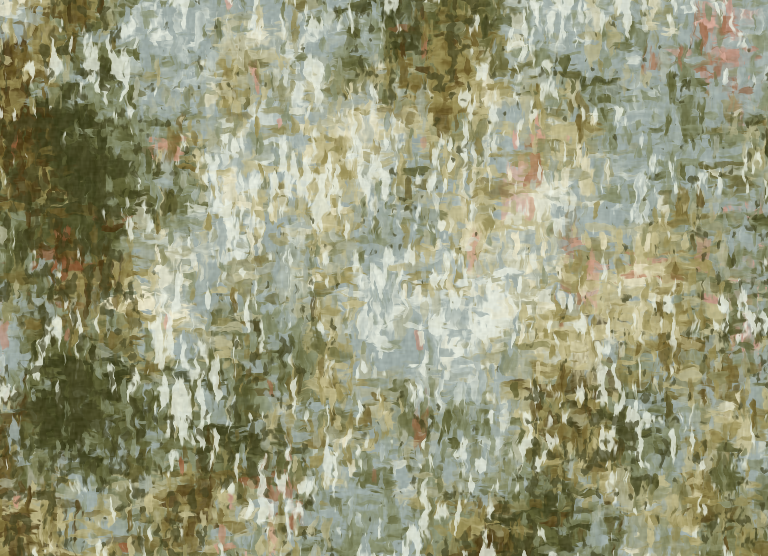
This background is drawn by a WebGL 1 fragment shader. Its source:

```glsl
precision highp float;

uniform vec2 u_resolution;

float hash(vec2 p) {
  return fract(sin(dot(p, vec2(127.1, 311.7))) * 43758.5453);
}

float noise(vec2 p) {
  vec2 cell = floor(p);
  vec2 f = fract(p);
  f = f * f * (3.0 - 2.0 * f);
  float low = mix(hash(cell), hash(cell + vec2(1.0, 0.0)), f.x);
  float high = mix(hash(cell + vec2(0.0, 1.0)), hash(cell + 1.0), f.x);
  return mix(low, high, f.y);
}

float fbm(vec2 p) {
  float sum = 0.0;
  float amplitude = 0.57;
  for (int i = 0; i < 3; i++) {
    sum += amplitude * noise(p);
    p = p * 2.03 + 17.3;
    amplitude *= 0.5;
  }
  return sum;
}

float glow(vec2 p, vec2 center, vec2 radius) {
  vec2 d = (p - center) / radius;
  return exp(-dot(d, d));
}

// Broad composition: lightness, warmth and blush across the canvas
float toneAt(vec2 p) {
  float shade = glow(p, vec2(0.12, 0.66), vec2(0.17, 0.2)) + glow(p, vec2(0.74, 0.84), vec2(0.09, 0.18))
              + glow(p, vec2(1.24, 0.8), vec2(0.12)) + glow(p, vec2(0.2, 0.3), vec2(0.11, 0.08));
  float light = glow(p, vec2(0.4, 0.48), vec2(0.17, 0.25)) + glow(p, vec2(0.65, 0.2), vec2(0.09))
              + 0.6 * glow(p, vec2(0.9, 0.42), vec2(0.22));
  return 0.54 + 0.75 * (fbm(p * vec2(7.0, 5.0) + 3.0) - 0.5) - 0.24 * shade + 0.1 * light;
}

float warmthAt(vec2 p) {
  float sun = glow(p, vec2(0.38, 0.42), vec2(0.2, 0.3)) + glow(p, vec2(0.59, 0.42), vec2(0.06, 0.25))
            + 0.8 * glow(p, vec2(1.23, 0.45), vec2(0.1, 0.2));
  float cool = glow(p, vec2(0.98, 0.65), vec2(0.2, 0.3));
  return fbm(p * vec2(6.0, 4.0) + 21.0) + 0.16 * sun - 0.1 * cool;
}

float blushAt(vec2 p) {
  float corner = glow(p, vec2(1.29, 0.92), vec2(0.07, 0.08));
  float side = glow(p, vec2(1.08, 0.51), vec2(0.05, 0.04));
  return 0.6 * corner + 0.5 * side + 0.2 * smoothstep(0.8, 0.95, noise(p * 8.0 + 40.0));
}

// Two paint ramps, from deep shadow to near white
vec3 coolPaint(float tone) {
  vec3 c = mix(vec3(0.24, 0.25, 0.12), vec3(0.38, 0.39, 0.22), smoothstep(0.08, 0.28, tone));
  c = mix(c, vec3(0.53, 0.56, 0.43), smoothstep(0.28, 0.42, tone));
  c = mix(c, vec3(0.62, 0.67, 0.65), smoothstep(0.43, 0.56, tone));
  return mix(c, vec3(0.88, 0.9, 0.85), smoothstep(0.66, 0.86, tone));
}

vec3 warmPaint(float tone) {
  vec3 c = mix(vec3(0.3, 0.23, 0.09), vec3(0.45, 0.39, 0.19), smoothstep(0.1, 0.28, tone));
  c = mix(c, vec3(0.6, 0.56, 0.34), smoothstep(0.28, 0.42, tone));
  c = mix(c, vec3(0.75, 0.72, 0.54), smoothstep(0.45, 0.6, tone));
  return mix(c, vec3(0.91, 0.89, 0.78), smoothstep(0.68, 0.88, tone));
}

vec3 dabColor(vec2 p, vec2 id, float bristle) {
  float tone = toneAt(p) + 0.5 * (hash(id + 5.1) - 0.5) + 0.3 * (bristle - 0.5);
  float warm = warmthAt(p) + 0.24 * (hash(id + 9.7) - 0.5);
  vec3 c = mix(coolPaint(tone), warmPaint(tone), smoothstep(0.44, 0.6, warm));
  vec3 blush = mix(vec3(0.6, 0.37, 0.24), vec3(0.83, 0.62, 0.55), smoothstep(0.3, 0.7, tone));
  return mix(c, blush, step(hash(id + 2.3), blushAt(p)) * 0.8);
}

// One layer of translucent, frayed knife marks on a jittered grid
vec3 paintLayer(vec3 under, vec2 p, vec2 grid, float bristle, float density, float seed) {
  vec2 g = p * grid;
  vec2 home = floor(g);
  vec3 c = under;
  for (int j = -1; j <= 1; j++) {
    for (int i = -1; i <= 1; i++) {
      vec2 cell = home + vec2(float(i), float(j));
      vec2 id = cell + seed * 13.7;
      vec2 center = cell + 0.5 + 0.8 * (vec2(hash(id), hash(id + 31.3)) - 0.5);
      vec2 halfSize = 0.35 + 0.3 * vec2(hash(id + 11.9), hash(id + 47.1));
      vec2 d = abs(g - center) / halfSize;
      float reach = mix(max(d.x, d.y), length(d), 0.4) + 2.4 * (bristle - 0.5);
      float cover = 1.0 - smoothstep(0.6, 1.0, reach);
      cover *= step(hash(id + 71.7), density) * (0.55 + 0.4 * hash(id + 83.9));
      c = mix(c, dabColor(center / grid, id, bristle), cover);
    }
  }
  return c;
}

float relief(vec2 p) {
  return fbm(p * vec2(85.0, 28.0)) + 0.6 * fbm(p * vec2(32.0, 100.0) + 8.0);
}

void main() {
  vec2 p = gl_FragCoord.xy / u_resolution.y;
  vec2 warp = vec2(fbm(p * 45.0), fbm(p * 45.0 + 60.0)) - 0.5;
  vec2 q = p + 0.014 * warp;

  // Alternate upright and level marks, from broad to fine
  vec3 color = coolPaint(toneAt(q));
  float scale = 5.0;
  for (int i = 0; i < 7; i++) {
    float layer = float(i);
    float isLevel = mod(layer, 2.0);
    vec2 grid = scale * mix(vec2(1.6, 0.6), vec2(0.75, 1.5), isLevel);
    vec2 hair = mix(vec2(95.0, 24.0), vec2(30.0, 95.0), isLevel);
    float bristle = fbm(q * hair + layer * 19.0);
    color = paintLayer(color, q, grid, bristle, 0.75 - 0.06 * layer, layer + 1.0);
    scale *= 1.5;
  }

  // Dry-brushed white drips and dark scraped gaps
  float drip = fbm(q * vec2(85.0, 24.0) + 90.0) + 0.6 * (fbm(p * 9.0 + 12.0) - 0.5);
  color = mix(color, vec3(0.9, 0.92, 0.87), 0.8 * smoothstep(0.66, 0.78, drip));
  float gap = fbm(q * vec2(75.0, 45.0) + 130.0) + 0.7 * (toneAt(p) - 0.5);
  color = mix(color, vec3(0.27, 0.27, 0.14), 0.7 * (1.0 - smoothstep(0.22, 0.34, gap)));

  // Raised paint lit from the upper left
  float slope = relief(p + vec2(-0.003, 0.003)) - relief(p);
  color -= 0.11 * slope;
  color += 0.05 * (noise(p * vec2(190.0, 150.0)) - 0.5);
  gl_FragColor = vec4(clamp(color, 0.0, 1.0), 1.0);
}
```
